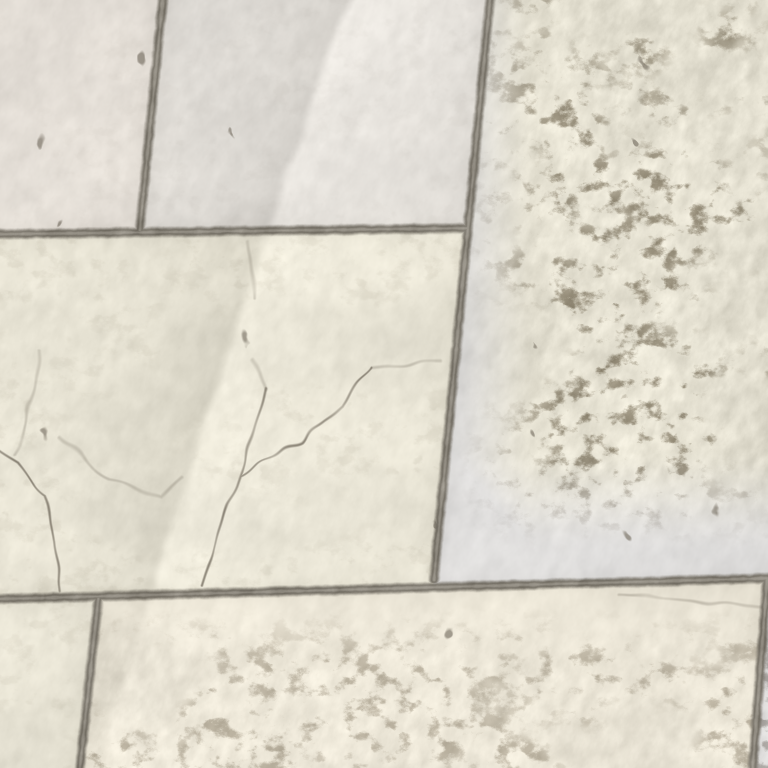
Give the GLSL for this texture, as a WebGL 2 fragment shader.

```glsl
#version 300 es
precision highp float;

uniform vec2 u_resolution;
out vec4 fragColor;

// Stone colours
const vec3 ROSE = vec3(0.890, 0.868, 0.838);
const vec3 GREY = vec3(0.872, 0.858, 0.835);
const vec3 CREAM = vec3(0.905, 0.889, 0.830);
const vec3 LILAC = vec3(0.870, 0.865, 0.860);
const vec3 SAND = vec3(0.915, 0.893, 0.835);
const vec3 JOINT = vec3(0.46, 0.44, 0.40);
const vec3 JOINT_CORE = vec3(0.59, 0.57, 0.53);
const vec3 CRACK = vec3(0.43, 0.40, 0.35);

// Widths and strengths
const float JOINT_HALF = 0.0058;
const float CRACK_HALF = 0.0016;
const float GRAIN = 0.15;
const float MOTTLE = 0.10;
const float PITTING = 0.34;
const float SPECK_CELLS = 8.0;
const float SPECK_CHANCE = 0.24;

// Joints between slabs: two courses, then four uprights drawn downward
const vec4 JOINTS[6] = vec4[6](
  vec4(0.0, 0.695, 0.609, 0.703), vec4(0.0, 0.220, 1.0, 0.247),
  vec4(0.212, 1.0, 0.182, 0.700), vec4(0.638, 1.0, 0.565, 0.245),
  vec4(0.128, 0.220, 0.104, 0.0), vec4(0.999, 0.247, 0.980, 0.0));

// Hairline cracks as start and end points
const vec4 CRACKS[9] = vec4[9](
  vec4(0.482, 0.522, 0.449, 0.475), vec4(0.449, 0.475, 0.390, 0.427),
  vec4(0.390, 0.427, 0.310, 0.379), vec4(0.345, 0.492, 0.310, 0.379),
  vec4(0.310, 0.379, 0.264, 0.238), vec4(0.0, 0.414, 0.026, 0.395),
  vec4(0.026, 0.395, 0.059, 0.355), vec4(0.059, 0.355, 0.072, 0.297),
  vec4(0.072, 0.297, 0.082, 0.229));
const vec4 FAINT_CRACKS[9] = vec4[9](
  vec4(0.482, 0.522, 0.573, 0.531), vec4(0.326, 0.687, 0.333, 0.610),
  vec4(0.326, 0.531, 0.345, 0.492), vec4(0.052, 0.544, 0.042, 0.479),
  vec4(0.042, 0.479, 0.020, 0.408), vec4(0.078, 0.427, 0.143, 0.375),
  vec4(0.143, 0.375, 0.208, 0.349), vec4(0.208, 0.349, 0.240, 0.375),
  vec4(0.807, 0.225, 0.990, 0.208));

float hash(vec2 p) {
  vec3 q = fract(vec3(p.xyx) * 0.1031);
  q += dot(q, q.yzx + 33.33);
  return fract((q.x + q.y) * q.z);
}

float noise(vec2 p) {
  vec2 i = floor(p), f = fract(p);
  f = f * f * (3.0 - 2.0 * f);
  return mix(mix(hash(i), hash(i + vec2(1, 0)), f.x),
             mix(hash(i + vec2(0, 1)), hash(i + vec2(1, 1)), f.x), f.y);
}

float fbm(vec2 p) {
  float sum = 0.0, amp = 0.5;
  for (int i = 0; i < 5; i++) {
    sum += amp * noise(p);
    p = mat2(0.8, 0.6, -0.6, 0.8) * p * 2.03 + 7.1;
    amp *= 0.5;
  }
  return sum;
}

float segment(vec2 p, vec4 s) {
  vec2 a = p - s.xy, b = s.zw - s.xy;
  return length(a - b * clamp(dot(a, b) / dot(b, b), 0.0, 1.0));
}

// True on the left hand of the segment's direction
bool leftOf(vec2 p, vec4 s) {
  vec2 a = p - s.xy, b = s.zw - s.xy;
  return b.x * a.y - b.y * a.x > 0.0;
}

// Scattered slanted chips, one candidate per cell
float specks(vec2 p) {
  vec2 cell = floor(p * SPECK_CELLS), f = fract(p * SPECK_CELLS);
  float seed = hash(cell + 41.0);
  vec2 d = f - 0.25 - 0.5 * vec2(hash(cell + 5.0), hash(cell + 17.0));
  d.x -= (seed * 8.0 - 1.0) * d.y * 0.6;
  float size = mix(0.03, 0.075, hash(cell + 29.0));
  float r = length(d * vec2(1.6, 0.8)) + 0.07 * (noise(p * 150.0) - 0.5);
  return step(seed, SPECK_CHANCE) * smoothstep(size, size * 0.3, r);
}

void main() {
  vec2 p = gl_FragCoord.xy / u_resolution;
  float px = 1.0 / min(u_resolution.x, u_resolution.y);

  // Slab tint and roughness
  bool lower = !leftOf(p, JOINTS[1]);
  bool right = !lower && leftOf(p, JOINTS[3]);
  bool upper = !lower && !right && leftOf(p, JOINTS[0]);
  vec3 color = CREAM;
  float rough = 0.12;
  if (lower) {
    bool first = !leftOf(p, JOINTS[4]);
    color = leftOf(p, JOINTS[5]) ? LILAC : first ? CREAM : SAND;
    rough = first ? 0.1 : 0.65 * smoothstep(0.22, 0.12, p.y);
  } else if (right) {
    float cool = smoothstep(0.42, 0.28, p.y) + smoothstep(0.70, 0.58, p.x);
    color = mix(CREAM - 0.015, LILAC, clamp(cool, 0.0, 1.0));
    rough = smoothstep(0.27, 0.42, p.y) * smoothstep(0.58, 0.74, p.x);
  } else if (upper) {
    color = leftOf(p, JOINTS[2]) ? GREY : ROSE;
    rough = 0.05;
  }

  // Mottling, grain and pits
  float blotch = fbm(p * vec2(6.0, 9.0));
  float grain = fbm(p * mat2(0.9, -0.4, 0.4, 0.9) * vec2(75.0, 48.0));
  color += vec3(1.0, 0.98, 0.93) * MOTTLE * (blotch - 0.45);
  color += GRAIN * (0.45 + 0.7 * rough) * (grain - 0.47);
  float pits = smoothstep(0.50, 0.74, fbm(p * vec2(55.0, 70.0) + 9.0));
  color -= vec3(0.95, 1.0, 1.05) * PITTING * rough * pits * smoothstep(0.36, 0.6, blotch);

  // Slanting ridge: shade before it, light after it
  float ridge = p.x - (0.13 + 0.29 * p.y + 0.033 * p.y * p.y) + 0.01 * (noise(p * 22.0) - 0.5);
  float lit = smoothstep(-0.009, 0.009, ridge);
  float ridgeGain = right ? 0.0 : lower ? 0.5 : 1.0;
  color += ridgeGain * mix(-0.055 * exp(min(ridge, 0.0) * 13.0), 0.045 * exp(-max(ridge, 0.0) * 9.0), lit);

  // Chips and cracks
  color = mix(color, CRACK, 0.6 * specks(p));
  vec2 warped = p + 0.009 * (vec2(noise(p * 38.0), noise(p * 38.0 + 50.0)) - 0.5);
  float crack = 1.0, faint = 1.0;
  for (int i = 0; i < 9; i++) {
    crack = min(crack, segment(warped, CRACKS[i]));
    faint = min(faint, segment(warped, FAINT_CRACKS[i]));
  }
  float wear = 0.5 + 0.5 * noise(p * 45.0);
  color = mix(color, CRACK, 0.8 * wear * smoothstep(CRACK_HALF + px, 0.0, crack));
  color = mix(color, CRACK, 0.32 * wear * smoothstep(CRACK_HALF * 1.6 + px, 0.0, faint));

  // Worn joints with a paler core and soft grime beside them
  float joint = 1.0;
  for (int i = 0; i < 6; i++) joint = min(joint, segment(p, JOINTS[i]));
  joint += 0.0028 * (fbm(p * 85.0) - 0.5);
  color -= 0.05 * exp(-joint * 70.0);
  vec3 filler = mix(JOINT_CORE, JOINT, smoothstep(0.0, JOINT_HALF * 0.6, joint));
  filler += 0.16 * (grain - 0.5);
  color = mix(filler, color, smoothstep(JOINT_HALF * 0.6 - px, JOINT_HALF * 1.3 + px, joint));

  fragColor = vec4(clamp(color, 0.0, 1.0), 1.0);
}
```
